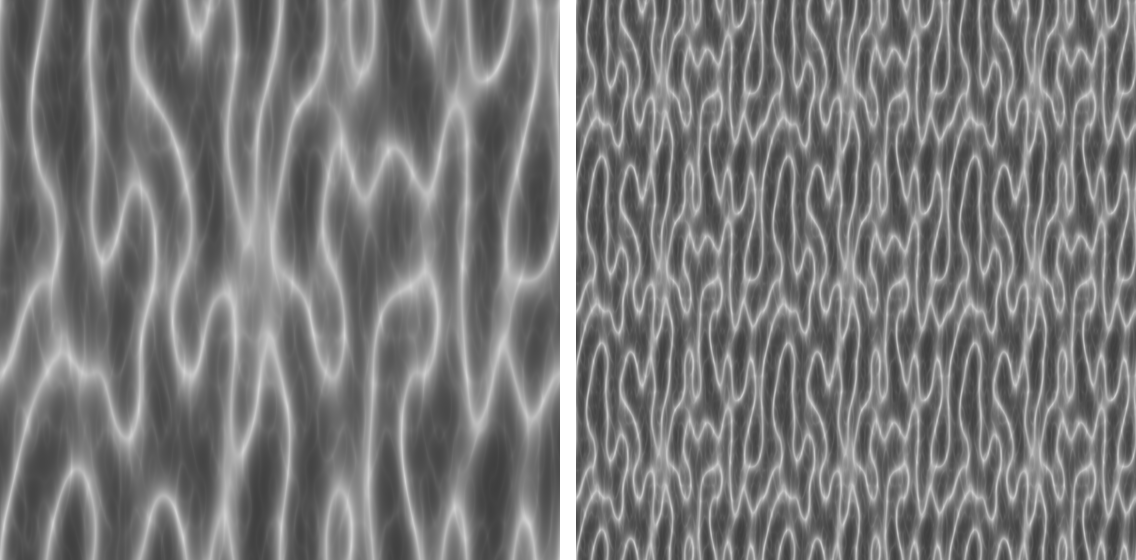
Left, the tile; right, the same tile 3 across and 3 down.
Give the GLSL for this texture, as a WebGL 2 fragment shader.

```glsl
#version 300 es
precision highp float;
// Tiling grey veins: bright, vertically stretched ridges of gradient noise with faint finer ones.

#define CELLS vec2(12.0, 3.0)  // noise cells across and up, whole numbers so it tiles
#define OCTAVES 3
#define SHARPNESS 6.5          // how fast the glow fades away from a vein
#define SOFTNESS 0.01          // rounding of the vein crest
#define FINE_GAIN 0.25         // strength of the second octave
#define DARK_WEIGHT 0.5        // share of fine detail kept in dark areas
#define BASE_GREY 0.215
#define CONTRAST 0.49
#define SEED 17u

uniform vec2 u_resolution;
out vec4 fragColor;

const float TAU = 6.2831853;

uint mixBits(uint h) {
  h ^= h >> 16;
  h *= 0x7feb352du;
  h ^= h >> 15;
  h *= 0x846ca68bu;
  return h ^ (h >> 16);
}

// Unit gradient of a lattice point, wrapped to the period
vec2 gradientAt(vec2 cell, vec2 period, uint seed) {
  uvec2 c = uvec2(mod(cell, period) + 0.5);
  uint h = mixBits(c.x + mixBits(c.y + mixBits(seed)));
  float angle = TAU * float(h >> 8) / 16777216.0;
  return vec2(cos(angle), sin(angle));
}

float gradientNoise(vec2 p, vec2 period, uint seed) {
  vec2 cell = floor(p);
  vec2 f = p - cell;
  vec2 fade = f * f * f * (f * (f * 6.0 - 15.0) + 10.0);
  vec2 right = vec2(1.0, 0.0);
  vec2 up = vec2(0.0, 1.0);
  float a = dot(gradientAt(cell, period, seed), f);
  float b = dot(gradientAt(cell + right, period, seed), f - right);
  float c = dot(gradientAt(cell + up, period, seed), f - up);
  float d = dot(gradientAt(cell + 1.0, period, seed), f - 1.0);
  return mix(mix(a, b, fade.x), mix(c, d, fade.x), fade.y);
}

// Bright crest along the zero line of the noise, with a soft glow
float ridge(float n, float softness) {
  return exp(-SHARPNESS * sqrt(n * n + softness * softness));
}

float veins(vec2 uv) {
  float sum = 0.0;
  float gain = 1.0;
  float weight = 1.0;
  float scale = 1.0;
  for (int i = 0; i < OCTAVES; i++) {
    vec2 period = CELLS * scale;
    vec2 shift = vec2(0.37, 0.61) * float(i);
    float n = gradientNoise(uv * period + shift, period, SEED + uint(i));
    float r = ridge(n, SOFTNESS * scale);
    sum += gain * weight * r;
    // Finer veins show most near the brighter ones
    weight = mix(DARK_WEIGHT, 1.0, r);
    gain = i == 0 ? FINE_GAIN : gain * 0.5;
    scale *= 2.0;
  }
  return sum;
}

void main() {
  vec2 uv = gl_FragCoord.xy / u_resolution;
  float grey = BASE_GREY + CONTRAST * veins(uv);
  fragColor = vec4(vec3(min(grey, 1.0)), 1.0);
}
```
